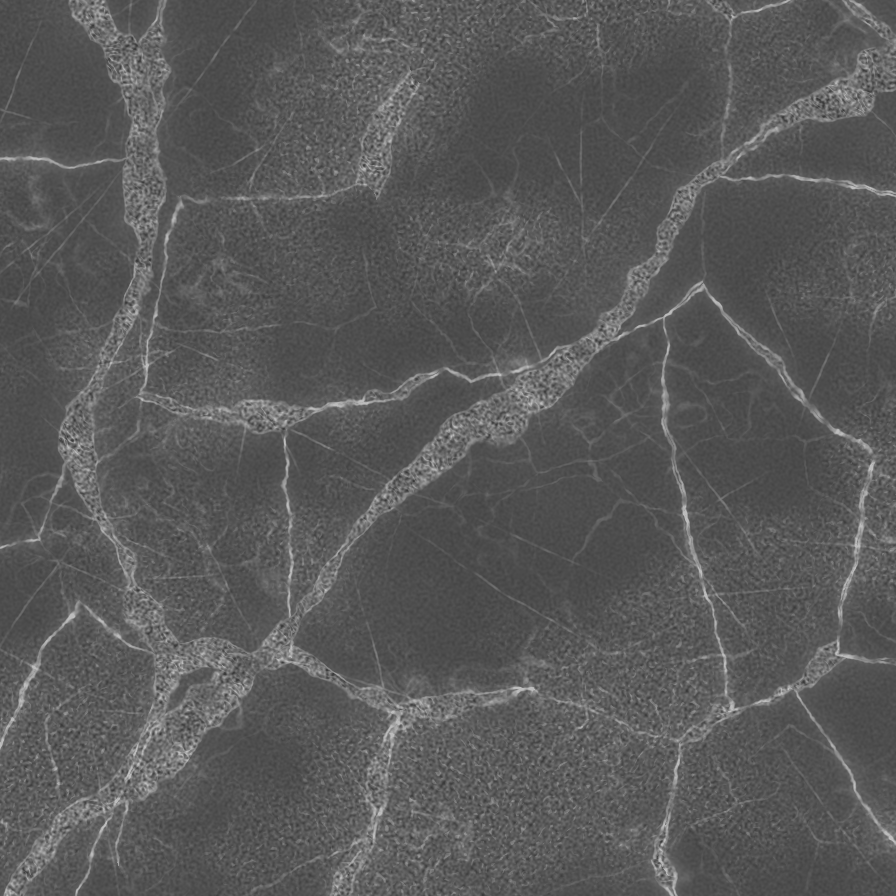
This texture is drawn by a three.js fragment shader. Its source:

```glsl
// Dark grey marble with crusty pale veins, hairline cracks and dusty patches.
#define BASE_TONE 0.298
#define DUST_TONE 0.06
#define CRUST_TONE 0.405
#define VEIN_TONE 0.27
#define HALO_TONE 0.1
#define CELLS 3.9
#define THIN 0.0026
#define THICK 0.014
#define TRUNK 0.0135
#define GRAIN 245.0
#define SCRATCHES 40
varying vec2 vUv;

vec2 hash2(vec2 p) {
  vec3 q = fract(p.xyx * vec3(0.1031, 0.1030, 0.0973));
  q += dot(q, q.yzx + 33.33);
  return fract((q.xx + q.yz) * q.zy);
}
float corner(vec2 cell, vec2 f, vec2 o) {
  return dot(hash2(cell + o + 61.0) * 2.0 - 1.0, f - o);
}
float gradientNoise(vec2 p) {
  vec2 i = floor(p), f = p - i, e = vec2(1.0, 0.0);
  vec2 u = f * f * f * (f * (f * 6.0 - 15.0) + 10.0);
  return 1.5 * mix(mix(corner(i, f, e.yy), corner(i, f, e.xy), u.x),
                   mix(corner(i, f, e.yx), corner(i, f, e.xx), u.x), u.y);
}
float fbm(vec2 p) {
  float sum = 0.0, amp = 1.0;
  for (int i = 0; i < 5; i++, amp *= 0.55) {
    sum += amp * gradientNoise(p);
    p = mat2(1.6, 1.2, -1.2, 1.6) * p + 5.3;
  }
  return sum;
}
// Thin bright lines where the noise crosses zero
float ridge(vec2 p, float sharpness) {
  return 1.0 - min(1.0, sharpness * abs(gradientNoise(p)));
}
// Bends straight lines at several scales
vec2 warp(vec2 p) {
  vec2 q = p;
  float amp = 0.036, freq = 3.0;
  for (int i = 0; i < 5; i++, amp *= 0.41, freq *= 2.9)
    q += amp * vec2(gradientNoise(p * freq), gradientNoise(p * freq + 17.7));
  return q;
}
// Vein profile: x = bright rim, y = crusty body, z = soft halo
vec3 vein(float d, float halfWidth) {
  float wide = smoothstep(0.001, 0.008, halfWidth);
  float rim = 1.0 - smoothstep(0.0003, THIN, abs(d - halfWidth));
  float body = 1.0 - smoothstep(halfWidth - 0.003, halfWidth + 0.002, d);
  return vec3(rim * (1.0 - 0.5 * wide), body * wide, exp(-d / (0.008 + 0.9 * halfWidth)));
}
// Cracks along Voronoi borders, swollen midway, each with its own strength
vec3 crackNet(vec2 p, float cells, float thick) {
  vec2 g = p * cells, nearId = floor(g), home = nearId, toNear = vec2(9.0);
  for (int k = 0; k < 9; k++) {
    vec2 id = home + vec2(mod(float(k), 3.0), floor(float(k) / 3.0)) - 1.0;
    vec2 r = id + hash2(id + 23.0) - g;
    if (dot(r, r) < dot(toNear, toNear)) { toNear = r; nearId = id; }
  }
  vec3 net = vec3(0.0);
  for (int k = 0; k < 25; k++) {
    vec2 id = nearId + vec2(mod(float(k), 5.0), floor(float(k) / 5.0)) - 2.0;
    vec2 r = id + hash2(id + 23.0) - g, gap = r - toNear;
    if (dot(gap, gap) < 0.0001) continue;
    vec2 middle = 0.5 * (r + toNear), across = normalize(gap);
    float along = abs(dot(middle, vec2(-across.y, across.x)));
    float pick = hash2(id + nearId + 41.0).x;
    float w = thick * smoothstep(0.6, 0.95, pick) * (1.0 - smoothstep(0.15, 0.65, along));
    net = max(net, vein(dot(middle, across) / cells, w) * smoothstep(0.08, 0.45, pick));
  }
  return net;
}
// Two wide trunks: one up the diagonal, one winding down the left side
vec3 trunks(vec2 p, float swell) {
  float wave = cos(15.7 * (p.x - 0.42)), knot = pow(0.5 - 0.5 * wave, 3.0);
  float diagonal = abs(p.y - p.x + 0.02 - 0.025 * wave) * 0.707;
  float winding = abs(p.x - 0.14 - 0.045 * cos(11.4 * (p.y - 0.78))) * 0.92;
  return max(vein(diagonal, TRUNK * (0.2 + 0.55 * swell + (0.5 + 0.6 * swell) * knot)),
             vein(winding, TRUNK * swell * smoothstep(0.08, 0.28, p.y)));
}
// Faint tapered hairlines thrown in all directions
float scratches(vec2 p) {
  float sum = 0.0;
  for (int i = 0; i < SCRATCHES; i++) {
    vec2 shape = hash2(vec2(float(i), 57.0)), r = p - hash2(vec2(float(i), 3.0));
    float turn = 6.2832 * shape.x, reach = 0.04 + 0.13 * shape.y;
    vec2 axis = vec2(cos(turn), sin(turn));
    float along = clamp(dot(r, axis), -reach, reach), d = length(r - along * axis);
    sum = max(sum, (1.0 - smoothstep(0.0002, 0.0021, d)) * (1.0 - abs(along) / reach));
  }
  return sum;
}
void main() {
  vec2 p = vUv, bent = warp(p), tilted = mat2(0.8, 0.6, -0.6, 0.8) * bent;
  float swell = clamp(0.8 + 1.2 * gradientNoise(p * 9.0) + 0.8 * gradientNoise(p * 27.0), 0.1, 1.7);
  float rough = clamp(0.8 + 1.1 * gradientNoise(p * 70.0), 0.15, 1.3);
  // Clean dark slabs and speckled dusty patches
  float dust = smoothstep(-0.3, 0.75, fbm(p * 3.2 + 4.0));
  float grain = gradientNoise(mat2(0.8, 0.6, -0.6, 0.8) * p * GRAIN);
  float speck = smoothstep(0.2, 0.6, gradientNoise(tilted * 190.0 + 9.0));
  float tone = BASE_TONE + 0.014 * fbm(p * 5.0 + 31.0) + 0.035 * grain;
  tone += dust * (DUST_TONE + 0.11 * grain + 0.13 * speck);
  // Fine cracks and squiggles, strongest in the dust
  float faint = crackNet(bent + 3.7, CELLS * 2.3, 0.0).x * smoothstep(-0.2, 0.4, gradientNoise(p * 5.0 + 2.0));
  faint += crackNet(bent + 8.1, CELLS * 1.4, 0.0).x * smoothstep(-0.15, 0.35, gradientNoise(p * 4.0 + 6.0));
  float squiggle = ridge(bent * 17.0, 14.0) * smoothstep(0.0, 0.45, gradientNoise(p * 6.0 + 12.0));
  squiggle += 0.7 * ridge(bent * 36.0 + 5.0, 8.0) * smoothstep(0.1, 0.5, gradientNoise(p * 8.0 + 25.0));
  tone += rough * (0.18 * faint + 0.17 * squiggle) * (0.4 + 0.6 * dust);
  tone += 0.13 * rough * scratches(p + 0.3 * (bent - p));
  // Main veins with a finely flaked, pitted crust inside
  vec3 trunk = trunks(bent, swell), net = crackNet(bent, CELLS, THICK * swell);
  net = max(net * (1.0 - trunk.y), trunk);
  float flakes = ridge(tilted * vec2(100.0, 170.0), 3.0) * (0.6 + 0.9 * gradientNoise(p * 45.0));
  float crust = CRUST_TONE + 0.2 * flakes + 0.26 * grain + 0.08 * gradientNoise(p * 28.0);
  tone += HALO_TONE * net.z * (0.7 + 0.6 * gradientNoise(p * 14.0));
  tone = mix(tone, crust, net.y * clamp(0.85 + 0.6 * gradientNoise(p * 33.0), 0.4, 1.0));
  gl_FragColor = vec4(vec3(clamp(tone + VEIN_TONE * net.x * rough, 0.23, 0.74)), 1.0);
}
```
